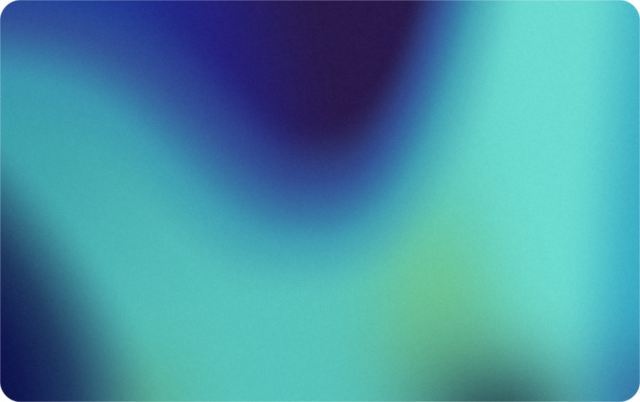
Give the GLSL for this background, as a Shadertoy shader.

```glsl
#define CORNER_RADIUS 0.052
#define GRAIN_CELLS 420.0
#define GRAIN_AMOUNT 0.022
#define LOBE_CENTER 0.48
#define LOBE_DEPTH 0.50
#define LOBE_SHOULDER 0.08
#define LOBE_SPREAD 0.245
#define LOBE_STEEPNESS 25.0

const vec3 TEAL = vec3(0.34, 0.77, 0.74);
const vec3 DULL_TEAL = vec3(0.23, 0.62, 0.67);
const vec3 AQUA = vec3(0.42, 0.86, 0.82);
const vec3 CYAN = vec3(0.20, 0.66, 0.77);
const vec3 GREEN = vec3(0.43, 0.78, 0.58);
const vec3 MOSS = vec3(0.18, 0.33, 0.35);
const vec3 SEA_BLUE = vec3(0.23, 0.59, 0.70);
const vec3 MID_BLUE = vec3(0.20, 0.33, 0.60);
const vec3 ROYAL_BLUE = vec3(0.10, 0.21, 0.60);
const vec3 INDIGO = vec3(0.14, 0.13, 0.50);
const vec3 PURPLE = vec3(0.16, 0.10, 0.30);
const vec3 SLATE = vec3(0.14, 0.27, 0.41);
const vec3 NAVY = vec3(0.055, 0.08, 0.31);

float hash(vec2 p) {
    vec3 q = fract(p.xyx * 0.1031);
    q += dot(q, q.yzx + 33.33);
    return fract((q.x + q.y) * q.z);
}

float valueNoise(vec2 p) {
    vec2 cell = floor(p), f = fract(p);
    f = f * f * (3.0 - 2.0 * f);
    float low = mix(hash(cell), hash(cell + vec2(1, 0)), f.x);
    float high = mix(hash(cell + vec2(0, 1)), hash(cell + vec2(1, 1)), f.x);
    return mix(low, high, f.y);
}

// Soft round spot, 1 at its center
float glow(vec2 uv, vec2 center, vec2 radius) {
    vec2 q = (uv - center) / radius;
    return exp(-dot(q, q));
}

// How far the dark lobe hangs down from the top edge
float lobeDepth(float x) {
    float dx = x - LOBE_CENTER;
    if (dx > 0.0) return LOBE_DEPTH - LOBE_STEEPNESS * pow(dx, 2.6);
    float q = dx / LOBE_SPREAD;
    return LOBE_SHOULDER + (LOBE_DEPTH - LOBE_SHOULDER) * exp(-q * q);
}

// Approximate distance into the lobe, in canvas heights
float lobeField(vec2 uv, float aspect) {
    float h = 0.004;
    float slope = (lobeDepth(uv.x + h) - lobeDepth(uv.x - h)) / (2.0 * h * aspect);
    float d = (lobeDepth(uv.x) - (1.0 - uv.y)) / sqrt(1.0 + slope * slope);
    return d * mix(1.0, 1.8, smoothstep(0.50, 0.70, uv.x));
}

vec3 seaColor(vec2 uv) {
    vec3 color = mix(DULL_TEAL, TEAL, smoothstep(-0.1, 0.75, uv.x + 0.6 * (1.0 - uv.y) - 0.15));
    color = mix(color, AQUA, smoothstep(0.60, 0.84, uv.x));
    color = mix(color, CYAN, 0.9 * smoothstep(0.88, 1.02, uv.x + 0.05 * (0.5 - uv.y)));

    // Green glow, shaded toward the bottom
    color = mix(color, GREEN, 0.85 * glow(uv, vec2(0.68, 0.27), vec2(0.10, 0.22)));
    color = mix(color, GREEN * 0.85, 0.55 * glow(uv, vec2(0.72, 0.10), vec2(0.12, 0.15)));
    color = mix(color, GREEN * 0.8, 0.5 * glow(uv, vec2(0.21, -0.02), vec2(0.10, 0.16)));
    color = mix(color, MOSS, 0.95 * glow(uv, vec2(0.78, -0.04), vec2(0.125, 0.145)));
    return mix(color, MID_BLUE, 0.6 * glow(uv, vec2(1.02, 0.0), vec2(0.09, 0.16)));
}

void mainImage(out vec4 fragColor, in vec2 fragCoord) {
    vec2 uv = fragCoord / iResolution.xy;
    float aspect = iResolution.x / iResolution.y;
    vec3 color = seaColor(uv);

    // Dark lobe from the top
    float lobe = lobeField(uv, aspect);
    vec3 core = mix(ROYAL_BLUE, INDIGO, smoothstep(0.12, 0.36, uv.x));
    core = mix(core, PURPLE, smoothstep(0.32, 0.54, uv.x + 0.12 * (uv.y - 0.8)));
    color = mix(color, SEA_BLUE, smoothstep(-0.26, -0.03, lobe));
    color = mix(color, MID_BLUE, smoothstep(-0.12, 0.06, lobe));
    color = mix(color, core, smoothstep(0.0, 0.21, lobe));

    // Navy shade at the lower left
    float shore = uv.x - 0.165 + 0.49 * pow(uv.y, 1.58);
    color = mix(color, SLATE, 1.0 - smoothstep(-0.07, 0.10, shore));
    color = mix(color, NAVY, 1.0 - smoothstep(-0.16, -0.01, shore));

    // Fine grain
    vec2 grainPos = vec2(uv.x * aspect, uv.y) * GRAIN_CELLS;
    float grain = valueNoise(grainPos) + 0.5 * valueNoise(grainPos * 0.37 + 19.0) - 0.75;
    color += GRAIN_AMOUNT * grain;

    // Rounded corners on white
    vec2 halfSize = 0.5 * vec2(aspect, 1.0);
    vec2 corner = abs((uv - 0.5) * vec2(aspect, 1.0)) - halfSize + CORNER_RADIUS;
    float frame = length(max(corner, 0.0)) - CORNER_RADIUS;
    float pixel = 1.0 / iResolution.y;
    color = mix(color, vec3(1.0), smoothstep(-pixel, pixel, frame));
    fragColor = vec4(color, 1.0);
}
```
